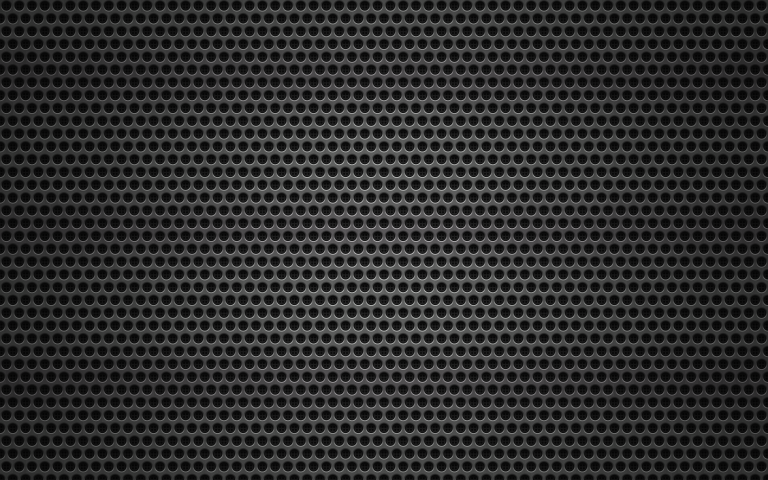
This pattern is drawn by a Shadertoy shader. Its source:

```glsl
// Dark perforated metal sheet: staggered round holes with lit lower rims and a central glow.
#define COLUMNS 60.0       // holes across the canvas
#define ROW_SHIFT 0.03     // vertical phase of the rows, in cells
#define HOLE_RADIUS 0.365  // in cells
#define RIM_WIDTH 0.07     // in cells
#define EDGE_LEVEL 0.165   // metal brightness far from the glow
#define GLOW_LEVEL 0.22    // brightness added at the centre
#define RIM_LEVEL 0.36     // brightness of the lower rim
#define FLOOR_LEVEL 0.12   // brightness of the lit part of a hole
#define BAND_PERIOD 0.32   // spacing of the tinted bands, in canvas heights
#define BAND_DEPTH 0.10    // darkening within a band
#define WEAR 0.02          // variation between holes

float hash(vec2 p) {
    vec3 q = fract(vec3(p.xyx) * 0.1031);
    q += dot(q, q.yzx + 33.33);
    return fract((q.x + q.y) * q.z);
}

// Coverage of a disc, softened over one pixel
float disc(vec2 p, float radius, float pixel) {
    return clamp(0.5 - (length(p) - radius) / pixel, 0.0, 1.0);
}

void mainImage(out vec4 fragColor, in vec2 fragCoord) {
    vec2 uv = fragCoord / iResolution.y;
    vec2 fromCentre = uv - 0.5 * vec2(iResolution.x / iResolution.y, 1.0);
    float pixel = COLUMNS / iResolution.x;

    // Staggered cells, counted from the top edge
    vec2 grid = vec2(fragCoord.x, iResolution.y - fragCoord.y) * pixel;
    grid.y += ROW_SHIFT;
    grid.x += 0.5 * mod(floor(grid.y), 2.0);
    vec2 cell = floor(grid);
    vec2 local = (fract(grid) - 0.5) * vec2(1.0, -1.0);
    float radius = length(local);
    float upward = local.y / max(radius, 0.001);

    // Broad light and faint tinted bands
    float glow = exp(-dot(fromCentre * fromCentre, vec2(3.2, 2.6)));
    float wave = 0.5 + 0.5 * cos(6.28318 * (uv.y - 0.52) / BAND_PERIOD);
    float band = wave * wave * wave;
    float level = EDGE_LEVEL + GLOW_LEVEL * glow;
    level *= 1.0 - BAND_DEPTH * band;
    level += WEAR * (hash(cell) - 0.5);
    vec3 tint = mix(vec3(0.995, 1.005, 0.995), vec3(1.01, 0.99, 1.008), band);

    // Metal face, shaded around the upper edge of each hole
    float nearHole = 1.0 - smoothstep(HOLE_RADIUS, HOLE_RADIUS + 0.16, radius);
    float metal = level * (1.0 - 0.6 * nearHole * smoothstep(-0.2, 0.7, upward));

    // Bright crescent on the lower rim
    float rim = disc(local, HOLE_RADIUS + RIM_WIDTH, pixel);
    float lit = smoothstep(0.1, -0.8, upward);
    metal += RIM_LEVEL * rim * lit * (0.4 + 0.6 * glow);

    // Hole floor, lit from below its centre, with four small pits
    float open = smoothstep(0.34, -0.12, local.y);
    float floorLevel = 0.03 + FLOOR_LEVEL * open * (0.15 + 0.85 * glow);
    float pits = disc(abs(local) - 0.11, 0.075, pixel);
    floorLevel *= 1.0 - 0.7 * pits;

    // Black inner wall just inside the rim
    float wall = smoothstep(HOLE_RADIUS - 0.12, HOLE_RADIUS - 0.02, radius);
    floorLevel = mix(floorLevel, 0.03, 0.6 * wall);

    float hole = disc(local, HOLE_RADIUS, pixel);
    vec3 color = mix(metal * tint, vec3(floorLevel), hole);
    fragColor = vec4(clamp(color, 0.0, 1.0), 1.0);
}
```
